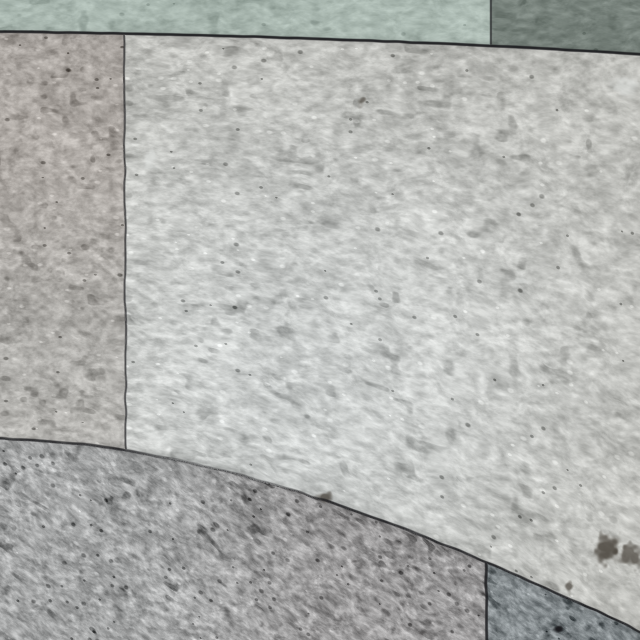
Reproduce this texture procedurally as a Shadertoy shader.

```glsl
// Pale granite paving slabs with curved joints, directional grain and stains
#define GRAIN_FREQ 62.0
#define GRAIN_STRETCH 1.9
#define GRAIN_GAIN 0.30
#define CLOUD_GAIN 0.13
#define FLECK_GAIN 0.24
#define LEFT_JOINT 0.196
#define TOP_JOINT 0.767
#define LOW_JOINT 0.760
#define JOINT_COLOR vec3(0.11, 0.11, 0.12)

float hash(vec2 p) {
    vec3 q = fract(vec3(p.xyx) * 0.1031);
    q += dot(q, q.yzx + 33.33);
    return fract((q.x + q.y) * q.z);
}

float noise(vec2 p) {
    vec2 i = floor(p), f = fract(p);
    f = f * f * (3.0 - 2.0 * f);
    return mix(mix(hash(i), hash(i + vec2(1, 0)), f.x),
               mix(hash(i + vec2(0, 1)), hash(i + vec2(1, 1)), f.x), f.y);
}

float fbm(vec2 p) {
    float sum = 0.0, amp = 0.5;
    for (int i = 0; i < 4; i++) {
        sum += amp * noise(p);
        p = mat2(0.96, 0.28, -0.28, 0.96) * p * 1.9 + 17.3;
        amp *= 0.55;
    }
    return sum / 1.01;
}

mat2 rotation(float a) {
    return mat2(cos(a), -sin(a), sin(a), cos(a));
}

// Heights of the two long joints
float upperJoint(float x) { return 0.9505 - x * (0.010 + 0.025 * x); }
float lowerJoint(float x) { return 0.315 - x * (0.025 + x * (0.38 - 0.103 * x)); }

// Soft line of a given half width around a zero distance
float line(float d, float width) {
    float aa = 0.7 / iResolution.y;
    return 1.0 - smoothstep(max(width - aa, 0.0), width + aa + 0.0008, abs(d));
}

// Ragged spot: 1 inside, 0 outside
float spot(vec2 p, vec2 center, vec2 radius) {
    vec2 d = (p - center) / radius;
    return 1.0 - smoothstep(0.3, 1.2, length(d) + 0.9 * (noise(p * 130.0) - 0.5));
}

// Sparse mineral flecks scattered one per cell
float flecks(vec2 p, float density) {
    vec2 cell = floor(p), f = fract(p);
    float pick = hash(cell + 5.7);
    vec2 center = 0.3 + 0.4 * vec2(hash(cell + 31.0), hash(cell + 77.0));
    float radius = mix(0.12, 0.30, hash(cell + 11.0));
    return step(1.0 - density, pick) * smoothstep(radius, radius * 0.35, length(f - center));
}

void mainImage(out vec4 fragColor, in vec2 fragCoord) {
    vec2 p = fragCoord / iResolution.xy;
    float wobble = 0.0025 * (noise(p * 45.0) - 0.5);
    float upper = upperJoint(p.x), lower = lowerJoint(p.x);
    float dUpper = p.y - upper + 0.4 * wobble;
    float dLower = p.y - lower + wobble;
    float dLeft = p.x - LEFT_JOINT - 0.004 * (0.5 - p.y) + wobble;
    float aa = 1.0 / iResolution.y;
    float above = smoothstep(-aa, aa, dUpper);
    float below = smoothstep(aa, -aa, dLower);
    float left = smoothstep(aa, -aa, dLeft) * (1.0 - above) * (1.0 - below);
    float topRight = smoothstep(-aa, aa, p.x - TOP_JOINT) * above;
    float lowRight = smoothstep(-aa, aa, p.x - LOW_JOINT) * below;

    // Base tone of every slab, with the broad light across it
    float glow = exp(-4.5 * dot(p - vec2(0.46, 0.38), p - vec2(0.46, 0.38)));
    vec3 color = mix(vec3(0.735, 0.735, 0.715), vec3(0.795, 0.807, 0.802), glow);
    color = mix(color, mix(vec3(0.69, 0.685, 0.67), vec3(0.665, 0.645, 0.625),
                           smoothstep(0.4, 0.8, p.y)), left);
    color = mix(color, mix(vec3(0.635, 0.64, 0.64), vec3(0.60, 0.595, 0.595),
                           smoothstep(0.2, 0.55, p.x)), below);
    color = mix(color, vec3(0.53, 0.555, 0.565), lowRight);
    color = mix(color, vec3(0.665, 0.72, 0.69), above);
    color = mix(color, vec3(0.47, 0.51, 0.485), topRight);

    // Grain bends with the joints in the middle and slants in the lower slabs
    vec2 strata = vec2(p.x, 0.72 * (p.y - lower) / (upper - lower));
    vec2 slanted = rotation(-0.62) * p + 3.0;
    vec2 q = below > 0.5 ? slanted : (above > 0.5 ? p + 7.0 : strata);
    float stretch = mix(GRAIN_STRETCH, 1.25, left);
    vec2 g = q * GRAIN_FREQ * vec2(1.0, stretch) * (1.0 + 0.35 * left + 0.25 * below);
    g += 0.7 * vec2(noise(q * 30.0), noise(q * 30.0 + 9.0));
    float grain = fbm(g) - 0.5;
    float fine = noise(g * vec2(2.4, 2.6) + 40.0) - 0.5;
    float cloud = fbm(q * vec2(9.0, 13.0) + 2.0) - 0.5;
    float rough = 1.0 + 0.5 * below - 0.35 * above;
    color += rough * (GRAIN_GAIN * grain + 0.055 * fine) + CLOUD_GAIN * cloud * (1.0 - 0.5 * above);
    float dark = smoothstep(0.62, 0.85, noise(g * 0.8 + 60.0)) * smoothstep(0.4, 0.7, fbm(q * 24.0));
    color -= 0.13 * rough * dark;
    color -= FLECK_GAIN * flecks(q * vec2(50.0, 68.0), 0.035 + 0.12 * below + 0.04 * left) * (1.0 - 0.6 * above);
    color += 0.10 * flecks(q * vec2(42.0, 66.0) + 23.0, 0.10) * (1.0 - above);

    // Stains and pale chips
    vec3 stain = vec3(0.29, 0.27, 0.24);
    color = mix(color, stain, 0.85 * spot(p, vec2(0.948, 0.143), vec2(0.022, 0.024)));
    color = mix(color, stain, 0.70 * spot(p, vec2(0.985, 0.132), vec2(0.026, 0.018)));
    color = mix(color, stain, 0.70 * spot(p, vec2(0.564, 0.841), vec2(0.008, 0.008)));
    color = mix(color, stain, 0.75 * spot(p, vec2(0.505, 0.223), vec2(0.016, 0.009)));
    color = mix(color, stain, 0.70 * spot(p, vec2(0.889, 0.082), vec2(0.006, 0.010)));
    color = mix(color, JOINT_COLOR, spot(p, vec2(0.872, 0.017), vec2(0.008, 0.006)));
    float chips = spot(p, vec2(0.814, 0.561), vec2(0.015, 0.005)) + spot(p, vec2(0.480, 0.698), vec2(0.007))
                + spot(p, vec2(0.234, 0.752), vec2(0.013, 0.018)) + spot(p, vec2(0.975, 0.865), vec2(0.025, 0.014));
    color = mix(color, vec3(0.88, 0.89, 0.88), 0.55 * min(chips, 1.0));

    // Joints, fading where they are filled with dust
    float filled = smoothstep(0.18, 0.27, p.x) * (1.0 - smoothstep(0.42, 0.55, p.x));
    float seam = line(dLower, 0.0016) * mix(0.92, 0.45, filled) * (0.75 + 0.25 * noise(p * 60.0));
    float middle = (1.0 - above) * (1.0 - below);
    float upright = 0.68 * line(dLeft, 0.0011) * middle;
    upright = max(upright, 0.75 * line(p.x - TOP_JOINT, 0.0011) * above);
    upright = max(upright, 0.85 * line(p.x - LOW_JOINT + wobble, 0.0018) * below);
    color *= 1.0 - 0.13 * exp(-abs(dLower) * 140.0) - 0.10 * exp(-abs(dUpper) * 160.0);
    color = mix(color, JOINT_COLOR, max(max(seam, upright), 0.92 * line(dUpper, 0.0017)));
    fragColor = vec4(clamp(color, 0.0, 1.0), 1.0);
}
```
